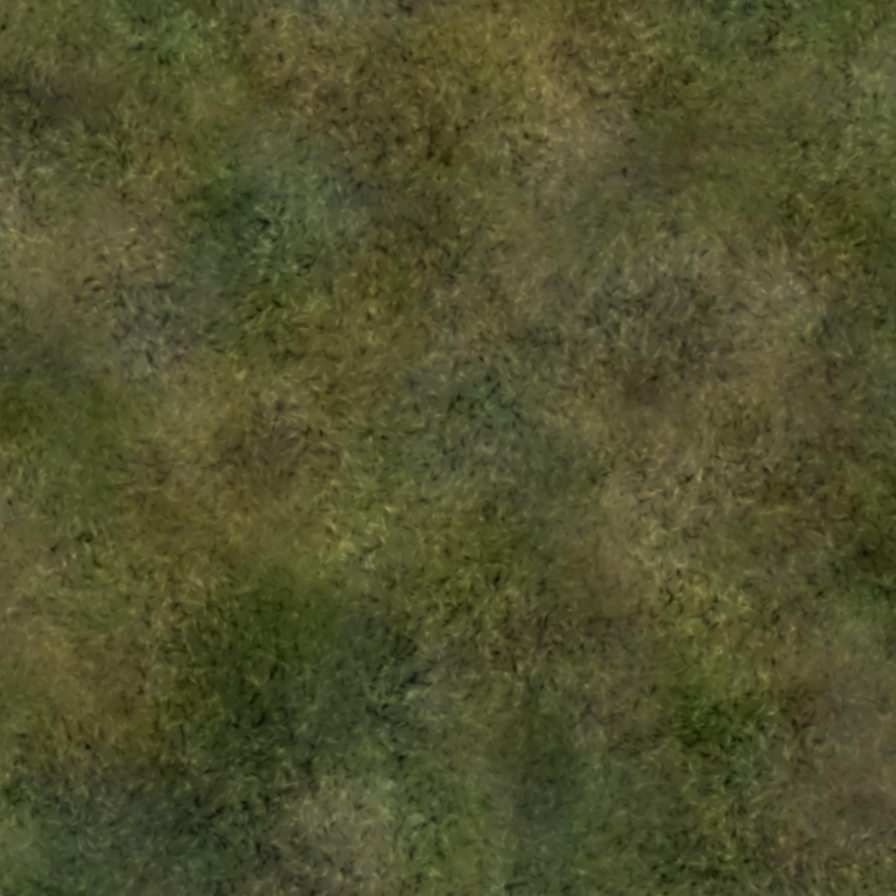
Write a Shadertoy shader that draws this texture.

```glsl
const vec3 OLIVE = vec3(0.326, 0.330, 0.188);
const vec3 LIGHT_SHIFT = vec3(1.0, 0.98, 0.72);
const vec3 STRAW_SHIFT = vec3(0.13, 0.01, 0.05);
const vec3 GREY_SHIFT = vec3(0.0, 0.0, 0.13);

vec3 hash3(vec2 p) {
    vec3 q = fract(p.xyx * vec3(0.1031, 0.1030, 0.0973));
    q += dot(q, q.yxz + 33.33);
    return fract((q.xxy + q.yzz) * q.zyx);
}

// Smooth cellular noise: random cell values blended by distance, about -0.5 to 0.5
float cellBlend(vec2 p) {
    vec2 cell = floor(p);
    float total = 0.0, weights = 0.0;
    for (int y = -1; y <= 1; y++)
    for (int x = -1; x <= 1; x++) {
        vec2 id = cell + vec2(x, y);
        vec3 rnd = hash3(id + 71.0);
        vec2 d = p - id - 0.15 - 0.7 * rnd.xy;
        float w = exp(-4.5 * dot(d, d));
        total += w * (rnd.z - 0.5);
        weights += w;
    }
    return total / weights;
}

// Octaves of cellular noise, each turned to hide the grid
float patches(vec2 p, float gain) {
    float sum = 0.0, amplitude = 0.5;
    mat2 turn = mat2(0.8, 0.6, -0.6, 0.8);
    for (int i = 0; i < 5; i++) {
        sum += amplitude * cellBlend(p);
        p = turn * p * 2.03 + 17.3;
        amplitude *= gain;
    }
    return sum;
}

// One soft light or dark blade per cell, leaning around a shared direction
float blades(vec2 p, float lean, float width, float halfLength) {
    vec2 cell = floor(p);
    float sum = 0.0;
    for (int y = -1; y <= 1; y++)
    for (int x = -1; x <= 1; x++) {
        vec2 id = cell + vec2(x, y);
        vec3 rnd = hash3(id + 139.0);
        float angle = lean + 2.4 * (rnd.z - 0.5);
        vec2 along = vec2(cos(angle), sin(angle));
        vec2 d = p - id - rnd.xy;
        float u = dot(d, along) / halfLength;
        float v = dot(d, vec2(-along.y, along.x)) / width;
        float tone = 2.0 * hash3(id + 311.0).x - 1.0;
        sum += tone * exp(-u * u - v * v);
    }
    return sum;
}

// Rare round gaps between the blades
float specks(vec2 p, float share) {
    vec2 cell = floor(p);
    vec3 rnd = hash3(cell + 523.0);
    vec2 d = fract(p) - 0.35 - 0.3 * rnd.xy;
    return step(1.0 - share, rnd.z) * exp(-dot(d, d) * vec2(40.0, 70.0).x);
}

void mainImage(out vec4 fragColor, in vec2 fragCoord) {
    vec2 p = fragCoord / iResolution.y;

    // Broad mottling of light, straw and grey-green areas
    float shade = patches(p * 6.0 + 3.0, 0.68);
    float straw = patches(p * 5.0 + 41.0, 0.6);
    float grey = patches(p * 7.0 + 83.0, 0.6);

    // Fine grass in three sizes
    float lean = 0.3 + 5.0 * cellBlend(p * 9.0 + 29.0);
    float grass = blades(p * 58.0, lean, 0.2, 0.5)
                + blades(p * 83.0 + 37.0, lean + 0.4, 0.21, 0.5)
                + blades(p * 121.0 + 91.0, lean - 0.5, 0.24, 0.48);
    float contrast = 0.085 + 0.08 * cellBlend(p * 14.0 + 57.0);

    float tone = 0.25 * shade + contrast * grass;
    tone -= 0.10 * specks(p * 45.0, 0.02);
    vec3 colour = OLIVE + tone * LIGHT_SHIFT + straw * STRAW_SHIFT + grey * GREY_SHIFT;
    fragColor = vec4(clamp(colour, 0.0, 1.0), 1.0);
}
```
